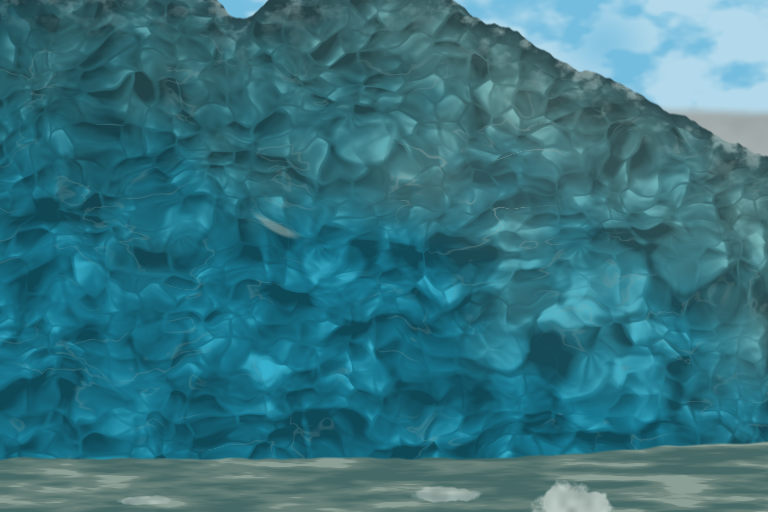
A Shadertoy shader for this texture:

```glsl
// A wall of scalloped teal glacier ice above grey-green water, with a pale snowfield behind.

const float WATERLINE = 0.105;
const float COARSE_SCALE = 9.5;
const float FINE_SCALE = 21.0;
const float RELIEF_GAIN = 0.62;
const vec3 ICE_BLUE = vec3(0.085, 0.435, 0.525);
const vec3 ICE_SHADE = vec3(0.145, 0.375, 0.415);
const vec3 ICE_GREY = vec3(0.30, 0.465, 0.47);
const vec3 GLINT = vec3(0.54, 0.63, 0.62);
const vec3 SKY_BLUE = vec3(0.46, 0.74, 0.87);
const vec3 SNOW = vec3(0.70, 0.85, 0.92);
const vec3 SILT = vec3(0.63, 0.67, 0.67);

// Large scallops: centre, radius, brightness
const vec4 SCALLOPS[11] = vec4[11](
    vec4(1.20, 0.24, 0.105, 0.30), vec4(1.34, 0.49, 0.070, 0.18),
    vec4(1.17, 0.45, 0.090, 0.34), vec4(0.65, 0.49, 0.058, 0.38),
    vec4(0.71, 0.73, 0.060, 0.34), vec4(0.97, 0.33, 0.060, 0.28),
    vec4(0.31, 0.34, 0.045, 0.06), vec4(0.37, 0.51, 0.040, -0.30),
    vec4(1.42, 0.38, 0.080, 0.12), vec4(0.86, 0.29, 0.080, -0.12),
    vec4(0.24, 0.22, 0.090, 0.16));

// Drifting ice: centre, half size
const vec4 FLOES[3] = vec4[3](
    vec4(0.86, 0.034, 0.075, 0.017), vec4(1.125, 0.012, 0.085, 0.036),
    vec4(0.28, 0.022, 0.060, 0.010));

vec2 hash2(vec2 p) {
    vec3 q = fract(p.xyx * vec3(0.1031, 0.1030, 0.0973));
    q += dot(q, q.yzx + 33.33);
    return fract((q.xx + q.yz) * q.zy);
}

float noise(vec2 p) {
    vec2 i = floor(p), f = fract(p);
    f = f * f * (3.0 - 2.0 * f);
    float low = mix(hash2(i).x, hash2(i + vec2(1, 0)).x, f.x);
    float high = mix(hash2(i + vec2(0, 1)).x, hash2(i + 1.0).x, f.x);
    return mix(low, high, f.y);
}

float fbm(vec2 p) {
    float sum = 0.0, gain = 0.53;
    for (int i = 0; i < 4; i++) {
        sum += gain * noise(p);
        p = mat2(1.6, 1.2, -1.2, 1.6) * p + 7.3;
        gain *= 0.5;
    }
    return sum;
}

// Voronoi hollows: x = shading that fades to the rim, y = distance from the rim
vec2 facets(vec2 p) {
    vec2 cell = floor(p), offset = vec2(0), seed = vec2(0);
    float nearest = 8.0, second = 8.0;
    for (int y = -1; y <= 1; y++)
    for (int x = -1; x <= 1; x++) {
        vec2 id = cell + vec2(x, y), h = hash2(id);
        vec2 d = p - id - 0.1 - 0.8 * h;
        float dist = length(d);
        if (dist < nearest) {
            second = nearest; nearest = dist; offset = d; seed = h;
        } else second = min(second, dist);
    }
    float rim = second - nearest;
    float flutes = sin(5.0 * atan(offset.y, offset.x + 1e-4) + 40.0 * seed.x);
    float shade = dot(offset, 2.2 * (seed - 0.5) + vec2(0.1, -0.35));
    shade += 0.65 * (seed.y - 0.5) + 0.13 * flutes * smoothstep(0.1, 0.5, nearest);
    return vec2(shade * smoothstep(0.0, 0.22, rim), rim);
}

float ridgeHeight(float x) {
    float notch = (x - 0.475) / 0.055;
    float crest = 1.025 - 0.055 * exp(-notch * notch);
    float slope = 0.997 - 0.51 * (x - 0.88);
    return min(crest, slope) + 0.045 * (fbm(vec2(x * 17.0, 2.0)) - 0.46);
}

vec3 background(vec2 p) {
    float cloud = fbm(p * vec2(9.0, 14.0) + 3.0);
    vec2 hollow = (p - vec2(1.18, 0.915)) / vec2(0.07, 0.06);
    float blue = 0.75 * exp(-dot(hollow, hollow)) + smoothstep(0.48, 0.7, cloud);
    vec3 col = mix(SNOW, SKY_BLUE, clamp(blue, 0.0, 1.0));
    float bank = 0.785 + 0.025 * (cloud - 0.5);
    return mix(col, SILT * (0.9 + 0.2 * cloud), smoothstep(0.015, -0.015, p.y - bank));
}

vec3 iceWall(vec2 p, float depth) {
    vec2 warp = vec2(noise(p * 8.0), noise(p * 8.0 + 31.0)) - 0.5;
    vec2 ripple = vec2(noise(p * 27.0 + 5.0), noise(p * 27.0 + 57.0)) - 0.5;
    vec2 q = p + 0.06 * warp + 0.022 * ripple;
    vec2 coarse = facets(q * vec2(0.85, 1.15) * COARSE_SCALE);
    vec2 fine = facets(q * vec2(0.85, 1.2) * FINE_SCALE + 11.0);

    // Blue low on the left, dull near the top, grey towards the right shoulder
    float mottle = fbm(p * 6.0 + 20.0) - 0.5;
    float grey = smoothstep(0.75, 1.75, p.y + 0.65 * p.x + 0.6 * mottle);
    vec3 col = mix(ICE_BLUE, ICE_SHADE, smoothstep(0.35, 0.95, p.y + 0.4 * mottle));
    col = mix(col, ICE_GREY, grey);

    float top = smoothstep(0.45, 0.9, p.y);
    float relief = mix(0.6, 0.25, top) * coarse.x + mix(0.5, 0.7, top) * fine.x;
    relief += 0.35 * (fbm(q * vec2(22.0, 34.0)) - 0.5);
    relief -= 0.07 * smoothstep(0.14, 0.0, coarse.y) + 0.06 * smoothstep(0.16, 0.0, fine.y);

    for (int i = 0; i < 11; i++) {
        vec4 s = SCALLOPS[i];
        vec2 d = (p + 0.35 * (q - p) - s.xy) / s.z;
        float r = length(d * vec2(0.85, 1.1));
        float inside = smoothstep(1.0, 0.75, r);
        float rays = sin(9.0 * atan(d.y - 0.7, d.x + 0.5) + 5.0 * noise(d * 2.0));
        float dome = s.w * (0.75 - 0.6 * d.y + 0.35 * rays * r);
        relief = mix(relief, dome + 0.5 * relief, 0.85 * inside);
        relief -= 0.12 * smoothstep(0.18, 0.0, abs(r - 1.0));
    }
    col *= 1.0 + RELIEF_GAIN * clamp(relief, -0.55, 0.6);
    col += vec3(0.09, 0.085, 0.075) * smoothstep(0.08, 0.5, relief);

    // Thin curved glints, gathered in the pale band of the middle right
    float vein = abs(fbm(q * vec2(9.0, 19.0) + 40.0) - 0.5);
    vec2 band = (p - vec2(1.0, 0.65)) / vec2(0.25, 0.10);
    float pale = exp(-dot(band, band));
    float glint = smoothstep(0.03, 0.0, vein) * smoothstep(0.4, 0.7, noise(p * 14.0 + 9.0));
    col = mix(col, GLINT, glint * (0.22 + 0.35 * pale) + 0.16 * pale);
    vec2 sliver = p - vec2(0.54, 0.555);
    sliver.y += 0.5 * sliver.x - 3.0 * sliver.x * sliver.x;
    col = mix(col, GLINT, 0.65 * smoothstep(1.0, 0.4, length(sliver / vec2(0.055, 0.014))));

    // Broken, glittering crust along the ridge
    float crust = exp(-max(depth, 0.0) * 24.0);
    float grit = fbm(p * vec2(38.0, 48.0));
    vec3 crumbs = mix(vec3(0.14, 0.23, 0.25), vec3(0.60, 0.66, 0.66), smoothstep(0.42, 0.74, grit));
    return mix(col, crumbs, 0.75 * crust);
}

vec3 water(vec2 p) {
    float swell = fbm(vec2(p.x * 9.0, p.y * 75.0));
    vec3 col = mix(vec3(0.27, 0.41, 0.40), vec3(0.41, 0.51, 0.48), smoothstep(0.25, 0.65, swell));
    col = mix(col, vec3(0.62, 0.69, 0.65), 0.6 * smoothstep(0.6, 0.72, swell));
    for (int i = 0; i < 3; i++) {
        vec4 f = FLOES[i];
        vec2 d = (p - f.xy) / f.zw;
        float peak = i == 1 ? 0.7 * exp(-50.0 * abs(p.x - 1.09)) : 0.0;
        float edge = length(vec2(d.x, d.y / (1.0 + peak))) + 0.9 * (fbm(p * 35.0) - 0.5);
        vec3 ice = vec3(0.66, 0.72, 0.70) + 0.2 * (noise(p * 60.0) - 0.4);
        col = mix(col, ice, smoothstep(1.0, 0.7, edge) * (i == 1 ? 0.95 : 0.65));
    }
    return col;
}

void mainImage(out vec4 fragColor, in vec2 fragCoord) {
    vec2 p = fragCoord / iResolution.y;
    float soft = 1.5 / iResolution.y;
    float depth = ridgeHeight(p.x) - p.y;
    vec3 col = mix(background(p), iceWall(p, depth), smoothstep(-soft, soft, depth));
    float shore = WATERLINE + 0.03 * smoothstep(0.9, 1.5, p.x) + 0.006 * (noise(p.xx * 20.0) - 0.5);
    col = mix(col, water(p), smoothstep(soft, -soft, p.y - shore));
    fragColor = vec4(col, 1.0);
}
```
